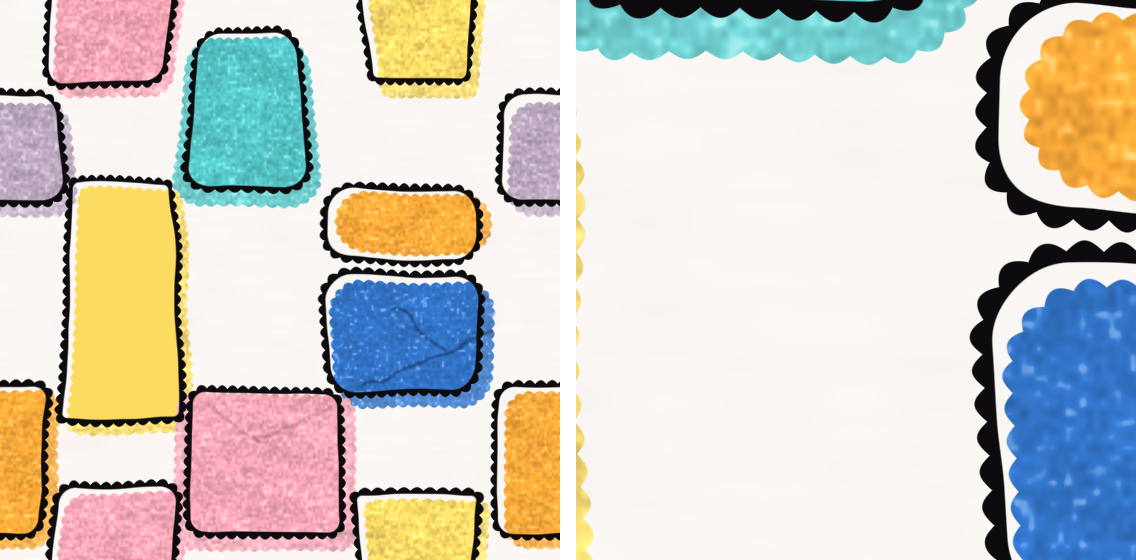
Left: the whole. Right: its middle third, enlarged.
Give the GLSL for this pattern, as a WebGL 2 fragment shader.

```glsl
#version 300 es
precision highp float;
uniform vec2 u_resolution;
out vec4 fragColor;

const int COUNT = 9;
const int FLAT_PATCH = 4;
const float BEAD_SPACING = 0.0195;
const vec3 PAPER = vec3(0.98, 0.967, 0.955);
const vec3 INK = vec3(0.05, 0.045, 0.05);
const vec3 PINK = vec3(0.96, 0.65, 0.71);
const vec3 LEMON = vec3(0.98, 0.86, 0.40);
const vec3 LILAC = vec3(0.74, 0.67, 0.76);
const vec3 TEAL = vec3(0.34, 0.78, 0.79);
const vec3 HONEY = vec3(0.99, 0.86, 0.38);
const vec3 ORANGE = vec3(0.98, 0.67, 0.23);
const vec3 BLUE = vec3(0.20, 0.46, 0.79);

// Boxes: centre.xy, half size.xy
const vec4 OUTLINES[COUNT] = vec4[COUNT](
  vec4(0.200, 0.993, 0.109, 0.141), vec4(0.747, 0.990, 0.100, 0.129),
  vec4(0.004, 0.738, 0.108, 0.099), vec4(0.444, 0.805, 0.099, 0.140),
  vec4(0.217, 0.463, 0.100, 0.214), vec4(0.720, 0.600, 0.137, 0.065),
  vec4(0.720, 0.406, 0.136, 0.105), vec4(0.984, 0.181, 0.096, 0.135),
  vec4(0.474, 0.175, 0.135, 0.128));
const vec4 PATCHES[COUNT] = vec4[COUNT](
  vec4(0.215, 0.974, 0.110, 0.146), vec4(0.766, 0.967, 0.101, 0.138),
  vec4(0.022, 0.716, 0.111, 0.102), vec4(0.444, 0.783, 0.120, 0.150),
  vec4(0.234, 0.445, 0.103, 0.219), vec4(0.741, 0.601, 0.140, 0.054),
  vec4(0.738, 0.385, 0.143, 0.111), vec4(0.004, 0.163, 0.099, 0.141),
  vec4(0.475, 0.158, 0.161, 0.140));
// Outline radius, patch radius, taper, shear
const vec4 FORMS[COUNT] = vec4[COUNT](
  vec4(0.035, 0.040, 0.03, 0.08), vec4(0.014, 0.020, 0.13, 0.0),
  vec4(0.042, 0.045, -0.03, -0.03), vec4(0.045, 0.055, -0.14, 0.0),
  vec4(0.014, 0.020, -0.09, 0.0), vec4(0.048, 0.052, 0.0, 0.0),
  vec4(0.048, 0.055, 0.05, 0.0), vec4(0.030, 0.040, 0.05, 0.03),
  vec4(0.026, 0.030, -0.02, 0.0));
const vec3 COLOURS[COUNT] = vec3[COUNT](
  PINK, LEMON, LILAC, TEAL, HONEY, ORANGE, BLUE, ORANGE, PINK);

float hash(vec2 cell) {
  vec3 v = fract(vec3(cell.xyx) * 0.1031);
  v += dot(v, v.yzx + 33.33);
  return fract((v.x + v.y) * v.z);
}

// Value noise that wraps after a whole number of cells
float noise(vec2 p, vec2 cells) {
  vec2 q = p * cells, i = floor(q), f = fract(q);
  f = f * f * (3.0 - 2.0 * f);
  vec2 a = mod(i, cells), b = mod(i + 1.0, cells);
  return mix(mix(hash(a), hash(vec2(b.x, a.y)), f.x),
             mix(hash(vec2(a.x, b.y)), hash(b), f.x), f.y);
}

// Rounded, tapered box on the torus: x = distance, y = bead height
vec2 beadedBox(vec2 p, vec4 box, float radius, vec2 form) {
  vec2 v = p - box.xy;
  v -= round(v);
  v.x -= form.y * v.y;
  v.x /= 1.0 + form.x * clamp(v.y / box.w, -1.2, 1.2);
  vec2 core = box.zw - radius;
  vec2 a = abs(v), q = a - core;
  float dist = length(max(q, 0.0)) + min(max(q.x, q.y), 0.0) - radius;
  // Path length around one quarter of the edge
  float arc = radius * 1.5708;
  float path = core.y + arc + core.x - a.x;
  if (q.x > 0.0 && q.y > 0.0) path = core.y + radius * atan(q.y, q.x);
  else if (q.x > q.y) path = a.y;
  float quarter = core.x + core.y + arc;
  float beads = round(quarter / BEAD_SPACING);
  return vec2(dist, abs(cos(3.14159 * path / quarter * beads)));
}

float inside(float dist, float soft) {
  return 1.0 - smoothstep(-soft, soft, dist);
}

// Soft fold between two points
float crease(vec2 p, vec2 a, vec2 b) {
  vec2 ab = b - a;
  float along = clamp(dot(p - a, ab) / dot(ab, ab), 0.0, 1.0);
  return smoothstep(0.006, 0.0, length(p - a - ab * along));
}

void main() {
  vec2 p = gl_FragCoord.xy / u_resolution;
  float soft = 1.0 / min(u_resolution.x, u_resolution.y);
  vec2 wobble = vec2(noise(p, vec2(9.0)), noise(p + 0.37, vec2(9.0))) - 0.5;
  vec2 drawn = p + 0.010 * wobble;

  // Paper and cloth grain
  float cloud = noise(p, vec2(24.0)) - 0.5;
  float weave = noise(p, vec2(230.0, 150.0)) + noise(p, vec2(110.0, 190.0)) - 1.0;
  float fibre = noise(p, vec2(18.0, 120.0)) - 0.5;
  vec3 colour = PAPER + 0.012 * cloud + 0.012 * fibre;

  // Folds in the cloth
  vec2 bent = p + 0.012 * (vec2(noise(p, vec2(40.0)), noise(p, vec2(32.0))) - 0.5);
  float folds = crease(bent, vec2(0.65, 0.31), vec2(0.88, 0.41))
    + crease(bent, vec2(0.71, 0.45), vec2(0.79, 0.38))
    + 0.4 * crease(bent, vec2(0.36, 0.28), vec2(0.46, 0.21))
    + 0.4 * crease(bent, vec2(0.46, 0.21), vec2(0.59, 0.27));

  // Offset colour patches, gathering the ink lines
  float ink = 0.0;
  for (int i = 0; i < COUNT; i++) {
    vec4 form = FORMS[i];
    vec2 line = beadedBox(drawn, OUTLINES[i], form.x, form.zw);
    vec2 patchEdge = beadedBox(drawn, PATCHES[i], form.y, form.zw);
    float within = inside(line.x, soft);
    float grain = i == FLAT_PATCH ? 1.0 - within : 1.0;
    vec3 dye = mix(COLOURS[i], PAPER, 0.16 * (1.0 - within));
    dye *= 1.0 + grain * (0.16 * weave + 0.10 * cloud + 0.06 * fibre - 0.28 * folds);
    dye = mix(dye, PAPER, grain * 0.3 * smoothstep(0.25, 0.8, weave));
    colour = mix(colour, dye, inside(patchEdge.x - 0.005 * patchEdge.y + 0.003, soft));
    float stroke = inside(line.x - 0.0025 - 0.0065 * line.y, soft);
    float hollow = inside(line.x + 0.0038 + 0.003 * cloud, soft);
    ink = max(ink, stroke * (1.0 - hollow));
  }
  fragColor = vec4(clamp(mix(colour, INK, ink), 0.0, 1.0), 1.0);
}
```
